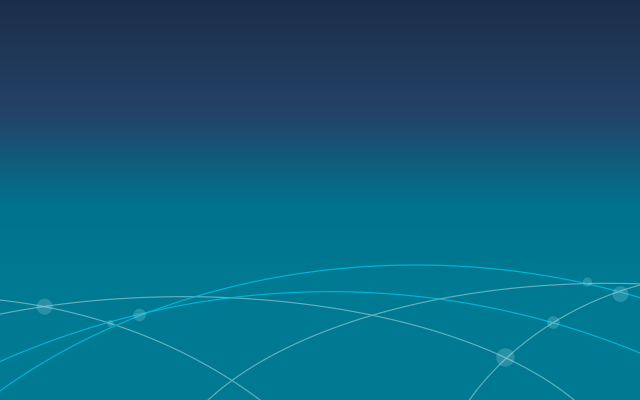
Give the GLSL for this background, as a Shadertoy shader.

```glsl
// Navy to teal gradient with thin crossing arcs and translucent node dots near the bottom.

const float GRID = 480.0;          // layout units per canvas height
const float LINE_WIDTH = 1.4;      // in layout units
const float LINE_ALPHA = 0.9;
const float NODE_ALPHA = 0.18;

const vec3 NAVY       = vec3(0.106, 0.180, 0.286);
const vec3 INDIGO     = vec3(0.140, 0.255, 0.402);
const vec3 DEEP_TEAL  = vec3(0.000, 0.448, 0.550);
const vec3 TEAL       = vec3(0.000, 0.475, 0.573);
const vec3 CYAN_LINE  = vec3(0.000, 0.740, 0.880);
const vec3 PALE_LINE  = vec3(0.440, 0.710, 0.770);
const vec3 NODE_LIGHT = vec3(0.900, 1.000, 1.000);

// Gradient stops, as fractions of the height below the top edge
const float INDIGO_STOP = 0.28;
const float DEEP_STOP   = 0.51;
const float TEAL_STOP   = 0.70;

// Arcs: apex x, apex y, horizontal radius, vertical radius
const int ARC_COUNT = 6;
const int PALE_COUNT = 4;          // the first arcs are pale, the rest cyan
const vec4 ARCS[ARC_COUNT] = vec4[](
    vec4(220.0, 124.0, 529.0, 231.0),
    vec4(730.0, 140.0, 540.0, 258.0),
    vec4(-75.0, 124.0, 580.0, 486.0),
    vec4(880.0, 153.0, 375.0, 329.0),
    vec4(499.0, 162.0, 722.0, 545.0),
    vec4(396.0, 130.0, 977.0, 977.0));

// Nodes: centre x, centre y, radius
const int NODE_COUNT = 7;
const vec3 NODES[NODE_COUNT] = vec3[](
    vec3( 53.5, 112.0,  9.5),
    vec3(132.5,  92.0,  4.0),
    vec3(167.5, 102.0,  7.5),
    vec3(606.5,  51.0, 11.0),
    vec3(664.0,  93.0,  7.5),
    vec3(705.0, 141.5,  5.5),
    vec3(744.5, 127.0,  9.5));

vec3 background(float depth) {
    vec3 color = mix(NAVY, INDIGO, clamp(depth / INDIGO_STOP, 0.0, 1.0));
    color = mix(color, DEEP_TEAL, clamp((depth - INDIGO_STOP) / (DEEP_STOP - INDIGO_STOP), 0.0, 1.0));
    return mix(color, TEAL, clamp((depth - DEEP_STOP) / (TEAL_STOP - DEEP_STOP), 0.0, 1.0));
}

// First-order distance to the outline of an ellipse given by its apex
float arcDistance(vec2 p, vec4 arc) {
    vec2 radii = arc.zw;
    vec2 q = (p - arc.xy + vec2(0.0, radii.y)) / radii;
    float slope = max(length(2.0 * q / radii), 1e-5);
    return abs(dot(q, q) - 1.0) / slope;
}

// Pixel coverage of a shape from its signed distance
float coverage(float dist, float pixel) {
    return clamp(0.5 - dist / pixel, 0.0, 1.0);
}

void mainImage(out vec4 fragColor, in vec2 fragCoord) {
    float pixel = GRID / iResolution.y;
    vec2 p = fragCoord * pixel;
    vec3 color = background(1.0 - fragCoord.y / iResolution.y);

    // Thin arcs; lines below one pixel fade instead of vanishing
    float drawnWidth = max(LINE_WIDTH, pixel);
    float lineAlpha = LINE_ALPHA * LINE_WIDTH / drawnWidth;
    for (int i = 0; i < ARC_COUNT; i++) {
        vec3 lineColor = i < PALE_COUNT ? PALE_LINE : CYAN_LINE;
        float line = coverage(arcDistance(p, ARCS[i]) - 0.5 * drawnWidth, pixel);
        color = mix(color, lineColor, line * lineAlpha);
    }

    // Translucent nodes over the arcs
    for (int i = 0; i < NODE_COUNT; i++) {
        float dist = length(p - NODES[i].xy) - NODES[i].z;
        color = mix(color, NODE_LIGHT, NODE_ALPHA * coverage(dist, pixel));
    }

    fragColor = vec4(color, 1.0);
}
```
